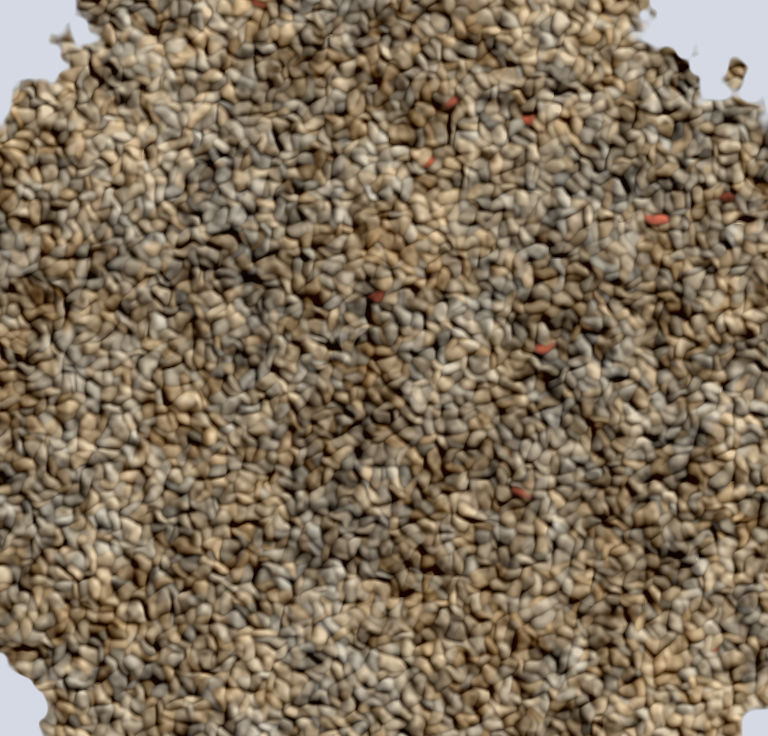
A Shadertoy shader for this texture:

```glsl
const vec3 SOIL_DARK = vec3(0.22, 0.16, 0.09);
const vec3 SOIL_LIGHT = vec3(0.74, 0.67, 0.56);
const vec3 PAPER = vec3(0.83, 0.85, 0.89);
const vec3 RED_FLECK = vec3(0.62, 0.25, 0.17);
const vec3 WARM_COOL = vec3(0.07, 0.0, -0.08);
const vec2 LIGHT = vec2(0.6, 0.8);
const float GRAIN_FREQ = 66.0;
const float CLOD_FREQ = 9.0;
const float CLOD_SHARE = 0.42;
const float CLOD_OPACITY = 0.62;
const float MEAN_TONE = 0.54;
const float GRAIN_MEAN = 0.09;

// Integer hash: three random values in 0..1 per cell
vec3 hash3(vec2 cell, uint seed) {
    uvec3 v = uvec3(uvec2(ivec2(cell)), seed) * 1664525u + 1013904223u;
    v.x += v.y * v.z; v.y += v.z * v.x; v.z += v.x * v.y;
    v ^= v >> 16u;
    v.x += v.y * v.z; v.y += v.z * v.x; v.z += v.x * v.y;
    return vec3(v >> 8u) / 16777216.0;
}

// Value noise centred on zero
float noise(vec2 p, uint seed) {
    vec2 i = floor(p), f = fract(p);
    f = f * f * (3.0 - 2.0 * f);
    float low = mix(hash3(i, seed).x, hash3(i + vec2(1, 0), seed).x, f.x);
    float high = mix(hash3(i + vec2(0, 1), seed).x, hash3(i + vec2(1, 1), seed).x, f.x);
    return mix(low, high, f.y) - 0.5;
}

vec2 spin(vec2 v, float turn) {
    float a = 6.2832 * turn;
    return vec2(cos(a) * v.x + sin(a) * v.y, cos(a) * v.y - sin(a) * v.x);
}

// Packed oval grains: x height, y tone, z hue, w rarity
vec4 grains(vec2 p) {
    vec2 q = p * GRAIN_FREQ;
    q += 0.7 * vec2(noise(q * 0.8, 1u), noise(q * 0.8, 2u));
    vec2 cell = floor(q);
    vec4 sum = vec4(0.0);
    for (int y = -1; y <= 1; y++)
    for (int x = -1; x <= 1; x++) {
        vec2 id = cell + vec2(x, y);
        vec3 place = hash3(id, 3u), look = hash3(id, 4u);
        vec2 d = spin(q - id - place.xy, place.z) * vec2(0.8, 1.3);
        float weight = exp(14.0 * (0.5 * look.x - dot(d, d)));
        sum += weight * vec4(1.0, look.y, look.z, step(0.9975, place.z));
    }
    return vec4(log(sum.x) / 14.0, sum.yzw / sum.x);
}

// Scattered larger clods: x cover, y lit tone, z hue
vec3 clods(vec2 p) {
    vec2 q = p * CLOD_FREQ;
    q += 0.22 * vec2(noise(q * 4.0, 5u), noise(q * 4.0, 6u));
    vec2 cell = floor(q);
    vec3 top = vec3(0.0);
    for (int y = -1; y <= 1; y++)
    for (int x = -1; x <= 1; x++) {
        vec2 id = cell + vec2(x, y);
        vec3 place = hash3(id, 7u), look = hash3(id, 8u);
        vec2 axes = mix(0.17, 0.42, look.x * look.x) * vec2(1.25, mix(0.6, 1.0, look.y));
        vec2 d = q - id - place.xy;
        float inside = 1.0 - length(spin(d, place.z) / axes);
        float cover = smoothstep(0.0, 0.3, inside) * step(look.z, CLOD_SHARE);
        float lit = 0.62 + 0.28 * look.y + 0.3 * dot(d, LIGHT) / axes.x;
        if (cover > top.x) top = vec3(cover, lit, place.x - 0.5);
    }
    return top;
}

// Bare paper showing at the four corners
float bareCorners(vec2 uv, vec2 p) {
    vec2 size = uv.y > 0.5 ? (uv.x < 0.5 ? vec2(0.11, 0.15) : vec2(0.15, 0.13))
                           : (uv.x < 0.5 ? vec2(0.055, 0.09) : vec2(0.045, 0.06));
    vec2 d = min(uv, 1.0 - uv) / size;
    float gap = 1.0 - length(d);
    gap += 0.7 * noise(p * 22.0, 9u) + 0.35 * noise(p * 55.0, 10u);
    return smoothstep(-0.04, 0.12, gap) * smoothstep(1.6, 1.3, length(d));
}

void mainImage(out vec4 fragColor, in vec2 fragCoord) {
    vec2 uv = fragCoord / iResolution.xy;
    vec2 p = fragCoord / iResolution.y;

    // Grain relief, lit from the upper right
    vec4 grain = grains(p);
    float relief = grain.x - grains(p + LIGHT * 0.4 / GRAIN_FREQ).x;
    float detail = 0.75 * (grain.x - GRAIN_MEAN) + 0.6 * relief
                 + 0.2 * (grain.y - 0.5) + 0.45 * noise(p * 115.0, 11u);
    float pits = 0.55 * noise(p * 28.0, 12u) + 0.35 * noise(p * 8.0, 13u);
    float tone = MEAN_TONE + detail + pits;

    // Clods and the shade they cast
    vec3 clod = clods(p);
    float shade = clods(p + LIGHT * 0.018).x * (1.0 - clod.x);
    tone -= 0.22 * shade;
    tone = mix(tone, clod.y + 0.55 * detail, CLOD_OPACITY * clod.x);

    // Earth colour with hue drift and rare red flecks
    vec3 color = mix(SOIL_DARK, SOIL_LIGHT, clamp(tone, -0.28, 1.3));
    float hue = 0.9 * (grain.z - 0.5) + 0.5 * noise(p * 12.0, 14u) + 0.3 * clod.z * clod.x;
    color += WARM_COOL * hue;
    color = mix(color, RED_FLECK * (0.5 + 0.7 * tone), 0.75 * grain.w);

    // Paper, softly shaded beside the soil
    float bare = bareCorners(uv, p);
    color = mix(color, PAPER * mix(0.82, 1.0, bare), bare);
    fragColor = vec4(clamp(color, 0.0, 1.0), 1.0);
}
```
